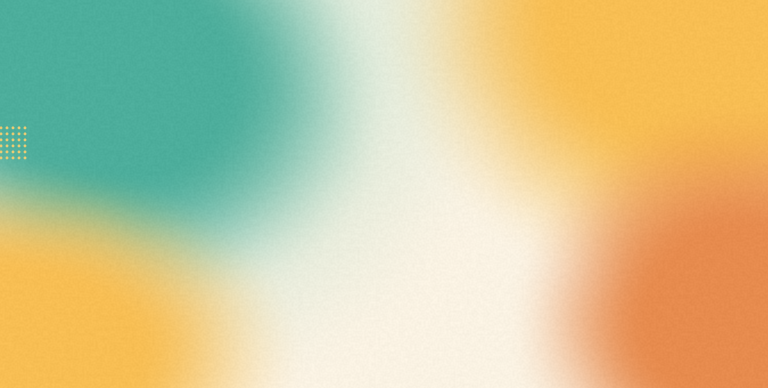
Write a WebGL 2 fragment shader that draws this background.

```glsl
#version 300 es
precision highp float;

uniform vec2 u_resolution;
out vec4 fragColor;

vec2 hashGradient(vec2 cell) {
  vec3 h = fract(cell.xyx * vec3(0.1031, 0.1030, 0.0973));
  h += dot(h, h.yzx + 33.33);
  float angle = 6.2832 * fract((h.x + h.y) * h.z);
  return vec2(cos(angle), sin(angle));
}

float gradientNoise(vec2 p) {
  vec2 i = floor(p), f = fract(p);
  vec2 u = f * f * f * (f * (f * 6.0 - 15.0) + 10.0);
  vec2 e = vec2(0.0, 1.0);
  float low = mix(dot(hashGradient(i), f), dot(hashGradient(i + e.yx), f - e.yx), u.x);
  float high = mix(dot(hashGradient(i + e), f - e), dot(hashGradient(i + 1.0), f - 1.0), u.x);
  return mix(low, high, u.y);
}

// Soft tilted ellipse: half strength on its outline
float glow(vec2 p, vec2 center, vec2 radii, float tilt, float softness) {
  float c = cos(tilt), s = sin(tilt);
  vec2 d = p - center;
  d = vec2(c * d.x + s * d.y, c * d.y - s * d.x) / radii;
  return 1.0 - smoothstep(1.0 - softness, 1.0 + softness, length(d));
}

// Grid of small discs against the left edge
float dotGrid(vec2 p) {
  float pitch = 0.0155;
  vec2 cell = (p - vec2(0.0026, 0.593)) / pitch;
  vec2 nearest = clamp(round(cell), vec2(0.0), vec2(4.0, 5.0));
  float d = length(cell - nearest) * pitch - 0.0036;
  float edge = 0.75 / u_resolution.y;
  return 1.0 - smoothstep(-edge, edge, d);
}

void main() {
  vec2 p = gl_FragCoord.xy / u_resolution.y;
  p.x *= 1.984 * u_resolution.y / u_resolution.x;

  // Slightly uneven glow outlines
  vec2 q = p + 0.012 * vec2(gradientNoise(p * 5.0), gradientNoise(p * 5.0 + 17.0));

  // Cream ground, cooler towards the top
  vec3 color = mix(vec3(0.98, 0.95, 0.89), vec3(0.93, 0.94, 0.88), smoothstep(0.35, 1.0, p.y));

  // Pale halo, then the teal pool
  color = mix(color, vec3(0.77, 0.88, 0.81), 0.5 * glow(q, vec2(0.30, 0.78), vec2(0.74, 0.62), -0.35, 0.35));
  color = mix(color, vec3(0.30, 0.68, 0.61), glow(q, vec2(0.27, 0.82), vec2(0.54, 0.44), -0.35, 0.42));

  // Yellow pools in opposite corners
  vec3 yellow = vec3(0.97, 0.745, 0.325);
  color = mix(color, yellow, glow(q, vec2(0.02, 0.09), vec2(0.55, 0.36), 0.0, 0.42));
  color = mix(color, yellow, glow(q, vec2(1.82, 0.98), vec2(0.62, 0.56), 0.0, 0.40));

  // Orange pool at the lower right
  color = mix(color, vec3(0.905, 0.545, 0.305), glow(q, vec2(1.92, 0.18), vec2(0.43, 0.40), 0.0, 0.45));

  color = mix(color, vec3(0.93, 0.80, 0.45), dotGrid(p));

  // Paper grain
  color += 0.022 * gradientNoise(p * 170.0) + 0.012 * gradientNoise(p * vec2(60.0, 75.0));
  fragColor = vec4(clamp(color, 0.0, 1.0), 1.0);
}
```
